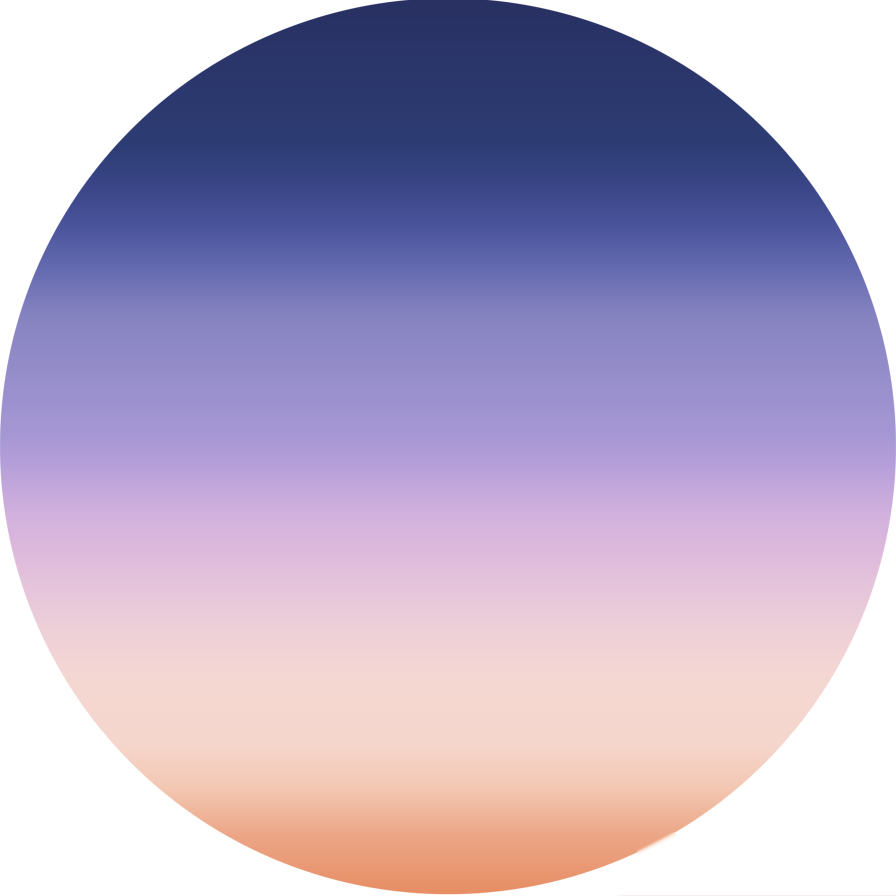
Write a WebGL 2 fragment shader that draws this background.

```glsl
#version 300 es
precision highp float;
// A twilight gradient disc, from navy through lilac to apricot, on white.
uniform vec2 u_resolution;
out vec4 fragColor;

// Distance from p to the segment a-b.
float segment(vec2 p, vec2 a, vec2 b) {
  vec2 ab = b - a;
  return length(p - a - ab * clamp(dot(p - a, ab) / dot(ab, ab), 0.0, 1.0));
}

// Blends linearly from the colour so far to the next one between two depths.
vec3 blend(vec3 color, float depth, float start, float end, vec3 next) {
  return mix(color, next, clamp((depth - start) / (end - start), 0.0, 1.0));
}

// Sky colour by depth: 0 at the top, 1 at the bottom.
vec3 sky(float depth) {
  vec3 c = vec3(0.160, 0.188, 0.384);
  c = blend(c, depth, 0.00, 0.16, vec3(0.173, 0.235, 0.451));
  c = blend(c, depth, 0.16, 0.20, vec3(0.216, 0.263, 0.514));
  c = blend(c, depth, 0.20, 0.25, vec3(0.286, 0.325, 0.604));
  c = blend(c, depth, 0.25, 0.30, vec3(0.392, 0.416, 0.686));
  c = blend(c, depth, 0.30, 0.35, vec3(0.522, 0.510, 0.753));
  c = blend(c, depth, 0.35, 0.43, vec3(0.596, 0.561, 0.800));
  c = blend(c, depth, 0.43, 0.485, vec3(0.647, 0.592, 0.831));
  c = blend(c, depth, 0.485, 0.52, vec3(0.714, 0.624, 0.851));
  c = blend(c, depth, 0.52, 0.575, vec3(0.820, 0.694, 0.867));
  c = blend(c, depth, 0.575, 0.62, vec3(0.871, 0.733, 0.863));
  c = blend(c, depth, 0.62, 0.69, vec3(0.922, 0.804, 0.851));
  c = blend(c, depth, 0.69, 0.76, vec3(0.961, 0.843, 0.824));
  c = blend(c, depth, 0.76, 0.83, vec3(0.961, 0.839, 0.800));
  c = blend(c, depth, 0.83, 0.88, vec3(0.953, 0.780, 0.698));
  c = blend(c, depth, 0.88, 0.93, vec3(0.925, 0.655, 0.533));
  return blend(c, depth, 0.93, 1.00, vec3(0.902, 0.549, 0.384));
}

void main() {
  float size = min(u_resolution.x, u_resolution.y);
  vec2 p = (gl_FragCoord.xy - 0.5 * u_resolution) / size + 0.5;
  float aa = 0.75 / size;

  // Disc filled with the sky, its top just past the canvas edge
  float disc = length(p - vec2(0.5, 0.502)) - 0.5;
  vec3 color = mix(sky(1.0 - p.y), vec3(1.0), smoothstep(-aa, aa, disc));

  // Pale smear on the lower right rim
  float smear = segment(p, vec2(0.713, 0.049), vec2(0.752, 0.069));
  color = mix(color, vec3(0.98, 0.88, 0.82), 0.7 * (1.0 - smoothstep(0.0, 0.004, smear)));

  // Faint line along the bottom right edge
  float line = smoothstep(0.68, 0.70, p.x) * (1.0 - smoothstep(0.001, 0.002, p.y));
  color = mix(color, vec3(0.97, 0.94, 0.93), line);

  fragColor = vec4(color, 1.0);
}
```
